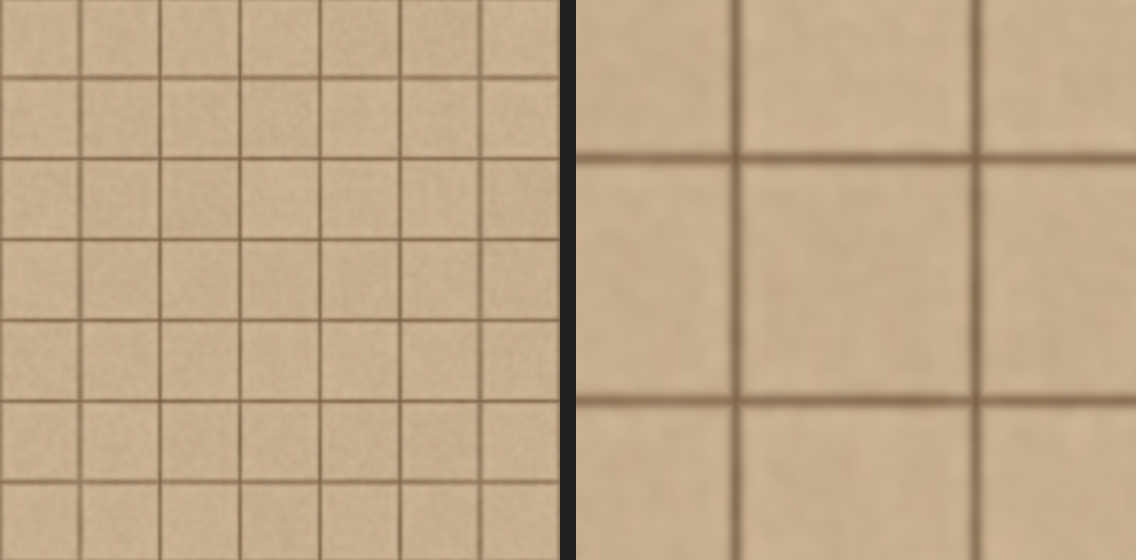
Left: the whole. Right: its middle third, enlarged.
This pattern is drawn by a Shadertoy shader. Its source:

```glsl
// Seven by seven grid of beige square tiles with soft, uneven brown joints and faint mottling.

const vec2 TILES = vec2(7.0, 6.93);   // tiles across and down the canvas
const vec3 CLAY = vec3(0.775, 0.685, 0.560);
const vec3 JOINT_SHADE = vec3(0.235, 0.235, 0.222);

float hash(vec2 p, float seed) {
    vec3 q = fract(vec3(p.xyx) * vec3(0.1031, 0.1030, 0.0973) + seed * 0.137);
    q += dot(q, q.yzx + 33.33);
    return fract((q.x + q.y) * q.z);
}

vec2 gradient(vec2 corner, float seed) {
    float angle = 6.28318 * hash(corner, seed);
    return vec2(cos(angle), sin(angle));
}

// Gradient noise, roughly -0.7 to 0.7
float gradientNoise(vec2 p, float seed) {
    vec2 i = floor(p), f = fract(p);
    vec2 u = f * f * f * (f * (f * 6.0 - 15.0) + 10.0);
    vec2 e = vec2(1.0, 0.0);
    float a = dot(gradient(i, seed), f);
    float b = dot(gradient(i + e.xy, seed), f - e.xy);
    float c = dot(gradient(i + e.yx, seed), f - e.yx);
    float d = dot(gradient(i + e.xx, seed), f - e.xx);
    return mix(mix(a, b, u.x), mix(c, d, u.x), u.y);
}

float bell(float x, float width) {
    return exp(-0.5 * x * x / (width * width));
}

// Joint darkness across one axis; joints near the border are wider and paler
float joint(float across, float along, float count, float pixel, float seed) {
    float line = round(across);
    float dist = (across - line) / count;
    float spread = smoothstep(1.5, 2.5, abs(line - 0.5 * 7.0));
    float width = mix(0.0031, 0.0042, spread);
    width *= 0.95 + 0.1 * hash(vec2(line, 3.0), seed);
    float wear = 1.0 + 0.22 * gradientNoise(vec2(along * 1.7, line * 5.3 + 0.5), seed);
    float strength = mix(1.0, 0.80, spread) * wear;
    return strength * bell(dist, max(width, 0.7 * pixel));
}

// Pale rim just inside each tile
float rim(vec2 grid) {
    vec2 dist = abs(grid - round(grid)) / TILES;
    return max(bell(dist.x - 0.0125, 0.004), bell(dist.y - 0.0125, 0.004));
}

// Fine grain over broader stains
float mottle(vec2 uv) {
    return 0.022 * gradientNoise(uv * 72.0, 1.0)
         + 0.016 * gradientNoise(uv * 38.0, 2.0)
         + 0.012 * gradientNoise(uv * 17.0, 4.0);
}

void mainImage(out vec4 fragColor, in vec2 fragCoord) {
    vec2 uv = fragCoord / iResolution.xy;
    vec2 pixel = 1.0 / iResolution.xy;
    vec2 grid = (uv - 0.5) * TILES + 3.5;

    // Tile surface
    float tone = 0.010 * (hash(floor(grid), 7.0) - 0.5);
    vec3 color = CLAY + tone + mottle(uv) + 0.010 * rim(grid);
    color += vec3(0.006, -0.003, -0.006) * gradientNoise(uv * 45.0, 5.0);

    // Joints, slightly darker where they cross
    float upright = joint(grid.x, grid.y, TILES.x, pixel.x, 11.0);
    float level = joint(grid.y, grid.x, TILES.y, pixel.y, 13.0);
    float shade = max(upright, level) + 0.22 * min(upright, level);
    color -= JOINT_SHADE * shade;
    color.r += 0.012 * level;

    fragColor = vec4(clamp(color, 0.0, 1.0), 1.0);
}
```
